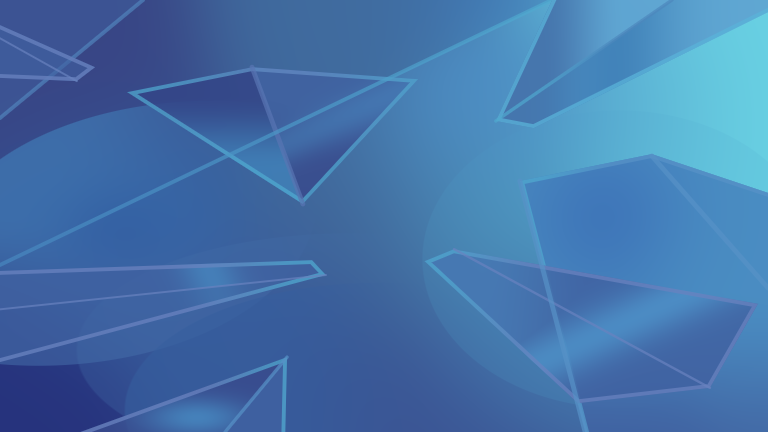
A WebGL 1 fragment shader for this background:

```glsl
precision highp float;
// Translucent glass shards over a blue to cyan backdrop.
// The backdrop blends soft colour spots and large ellipses; each shard is
// a convex polygon with a tinted fill, a sheen, a thin rim and a fold line.
uniform vec2 u_resolution;

const vec3 NAVY = vec3(.22, .29, .55);
const vec3 BLUE = vec3(.25, .38, .63);
const vec3 SKY = vec3(.28, .53, .75);
const vec3 CYAN = vec3(.31, .66, .81);
const vec3 LILAC = vec3(.41, .51, .75);
const vec3 EDGE = vec3(.34, .57, .78);

// Antialiased coverage of a distance; the canvas is 16 by 9 units.
float cover(float d) {
  return clamp(.5 - d * u_resolution.y / 9., 0., 1.);
}

// Signed distance to a line, negative on the right of a -> b.
float side(vec2 p, vec2 a, vec2 b) {
  vec2 e = normalize(b - a);
  return e.x * (p.y - a.y) - e.y * (p.x - a.x);
}

// Convex quadrilateral, corners in clockwise order.
float quad(vec2 p, vec2 a, vec2 b, vec2 c, vec2 d) {
  return max(max(side(p, a, b), side(p, b, c)), max(side(p, c, d), side(p, d, a)));
}

float spot(vec2 p, vec2 centre, vec2 radius) {
  vec2 q = (p - centre) / radius;
  return exp(-dot(q, q));
}

float bell(float x, float centre, float width) {
  return spot(vec2(x, 0.), vec2(centre, 0.), vec2(width));
}

float ellipse(vec2 p, vec2 centre, vec2 radius) {
  return cover((length((p - centre) / radius) - 1.) * radius.y);
}

// Colour weighted for a normalised blend.
vec4 tint(vec2 p, float x, float y, float radius, vec3 colour) {
  return vec4(colour, 1.) * spot(p, vec2(x, y), vec2(radius));
}

void stroke(inout vec3 col, vec2 p, vec2 a, vec2 b, float width, vec3 colour) {
  vec2 e = b - a;
  float h = clamp(dot(p - a, e) / dot(e, e), 0., 1.);
  col = mix(col, colour, .7 * cover(length(p - a - e * h) - .5 * width));
}

void shard(inout vec3 col, float d, vec3 fill, float alpha, vec3 rim) {
  col = mix(col, fill, alpha * cover(d));
  col = mix(col, rim, .75 * cover(d) * cover(-d - .08));
}

vec3 backdrop(vec2 p) {
  vec4 sum = tint(p, 1.5, 7.6, 2.5, vec3(.22, .27, .52));
  sum += tint(p, 6.8, 8.7, 2.2, vec3(.25, .42, .62));
  sum += tint(p, 7.7, 4.4, 2.4, vec3(.25, .4, .6));
  sum += tint(p, 10.2, 5., 2., vec3(.3, .58, .74));
  sum += tint(p, 2.5, 4.2, 2., vec3(.19, .36, .62));
  sum += tint(p, .3, .5, 2.3, vec3(.15, .2, .49));
  sum += tint(p, 5.5, 1.5, 2., vec3(.2, .3, .56));
  sum += tint(p, 9.2, .2, 2.2, vec3(.23, .33, .58));
  sum += tint(p, 11., 2., 1.7, vec3(.27, .49, .69));
  sum += tint(p, 13., 6.6, 2., vec3(.36, .7, .83));
  sum += tint(p, 16., 7., 3., vec3(.41, .82, .89));
  vec3 col = sum.rgb / sum.a;

  // Broad overlapping curves, fading out along their length.
  float fade = (1. - smoothstep(1., 7., p.x)) * smoothstep(2., 4.5, p.y);
  col = mix(col, vec3(.25, .47, .7), .75 * fade * ellipse(p, vec2(4.4, 3.4), vec2(5.8, 3.5)));
  col = mix(col, vec3(.19, .36, .63), .7 * spot(p, vec2(2.5, 4.1), vec2(1.4, 1.)));
  fade = 1. - smoothstep(2., 5., p.y);
  col = mix(col, vec3(.26, .41, .65), .6 * fade * ellipse(p, vec2(.8, 4.83), vec2(5.8, 3.45)));
  fade = 1. - smoothstep(5., 9., p.x);
  col = mix(col, vec3(.26, .43, .66), .3 * fade * ellipse(p, vec2(7.3, 1.7), vec2(5.7, 2.44)));
  col = mix(col, vec3(.21, .37, .62), .6 * fade * ellipse(p, vec2(7.9, .46), vec2(5.3, 2.65)));
  return mix(col, CYAN, .15 * ellipse(p, vec2(12.9, 3.6), vec2(4.1, 3.1)));
}

void main() {
  vec2 p = gl_FragCoord.xy / u_resolution * vec2(16, 9);
  float slant = dot(p, vec2(-.42, .91));
  vec3 col = backdrop(p);

  // Long diagonal pane, then the corner pane and its shard.
  float below = cover(side(p, vec2(0, 3.48), vec2(11.5, 9)));
  col = mix(col, SKY + .02, .75 * below * spot(p, vec2(10, 7.3), vec2(2.6, 2)));
  col = mix(col, vec3(.25, .47, .71), .7 * (1. - below) * spot(p, vec2(10.5, 9), vec2(2)));
  vec2 a = vec2(0, 6.54), b = vec2(2.98, 9);
  col = mix(col, BLUE, .5 * cover(-side(p, a, b)));
  stroke(col, p, a, b, .08, mix(BLUE, EDGE, .7));
  float d = quad(p, vec2(-1, 8.92), vec2(1.98, 7.6), vec2(1.6, 7.31), vec2(-1, 7.42));
  shard(col, d, BLUE, .6, LILAC);
  stroke(col, p, vec2(-1, 8.76), vec2(1.6, 7.31), .04, LILAC);

  // Folded kite, upper left.
  a = vec2(5.25, 7.6); b = vec2(6.31, 4.75);
  float rise = smoothstep(5.5, 7., p.y);
  vec3 front = mix(mix(NAVY, BLUE, rise), SKY, .5 * bell(slant, 2.95, .4));
  vec3 fill = mix(front, mix(SKY - .03, NAVY - .02, rise), cover(side(p, a, b)));
  d = quad(p, vec2(2.65, 7.08), a, vec2(8.71, 7.35), b);
  shard(col, d, fill, .85, mix(CYAN, LILAC, .8 * rise * bell(p.x, 6., 1.7)));
  stroke(col, p, a, b, .1, mix(BLUE, LILAC, .6));
  stroke(col, p, vec2(0, 3.48), vec2(11.5, 9), .08, mix(SKY, CYAN, p.x / 11.));

  // Folded shard, upper right.
  a = vec2(10.33, 6.48); b = vec2(14, 9);
  fill = mix(vec3(.27, .45, .67), vec3(.37, .64, .82), smoothstep(11.3, 13., p.x));
  fill = mix(fill, SKY - .03, cover(side(p, a, b)) * bell(p.x, 12.8, 1.3));
  d = quad(p, a, vec2(12.2, 10.5), vec2(18, 9.74), vec2(11.12, 6.33));
  shard(col, d, fill, .92, CYAN + .04);
  stroke(col, p, a, b, .07, mix(CYAN, EDGE - .04, smoothstep(11., 13., p.x)));

  // Large pane, right.
  fill = mix(SKY, vec3(.24, .45, .72), spot(p, vec2(12.65, 4.52), vec2(1.6)));
  fill = mix(BLUE, fill, smoothstep(-.5, 3., p.y));
  d = quad(p, vec2(10.83, 5.23), vec2(13.58, 5.79), vec2(22, 2.98), vec2(12.97, -3));
  shard(col, d, fill, .92, mix(CYAN, EDGE, smoothstep(11., 13., p.x)));
  stroke(col, p, vec2(13.58, 5.75), vec2(16, 3), .1, EDGE);

  // Long shard, lower right, with one clipped corner.
  a = vec2(9.46, 3.81); b = vec2(14.79, .92);
  fill = mix(BLUE, SKY + .02, max(bell(slant, -3.4, .55), .5 - .5 * smoothstep(10., 12.5, p.x)));
  d = quad(p, vec2(8.37, 4), vec2(15.79, 2.67), b, vec2(12.04, .6));
  d = max(d, side(p, vec2(8.85, 3.56), a));
  shard(col, d, fill, .85, mix(CYAN, LILAC, smoothstep(9., 11.5, p.x)));
  stroke(col, p, a, b, .05, LILAC);
  stroke(col, p, vec2(10.83, 5.23), vec2(12.19, 0), .1, EDGE);

  // Long shard, lower left.
  a = vec2(-1, 2.45); b = vec2(6.79, 3.27);
  fill = mix(BLUE, SKY, bell(p.x + .4 * p.y, 5.7, .6));
  d = quad(p, vec2(-1, 3.32), vec2(6.5, 3.58), b, vec2(-1, 1.19));
  shard(col, d, fill, .35 + .4 * cover(-side(p, a, b)), mix(LILAC, CYAN, smoothstep(4., 6.3, p.x)));
  stroke(col, p, a, b, .04, LILAC);

  // Small folded shard, bottom.
  a = vec2(4.69, 0); b = vec2(5.98, 1.56);
  fill = mix(NAVY, SKY, spot(p, vec2(4.1, .3), vec2(1.1, .4)));
  fill = mix(BLUE, fill, cover(-side(p, a, b)));
  d = quad(p, vec2(-1, -.97), b, vec2(5.92, -1), vec2(0, -1.1));
  shard(col, d, fill, .85, mix(LILAC, CYAN, smoothstep(4., 5.9, p.x)));
  stroke(col, p, a, b, .07, EDGE);

  gl_FragColor = vec4(col, 1);
}
```
